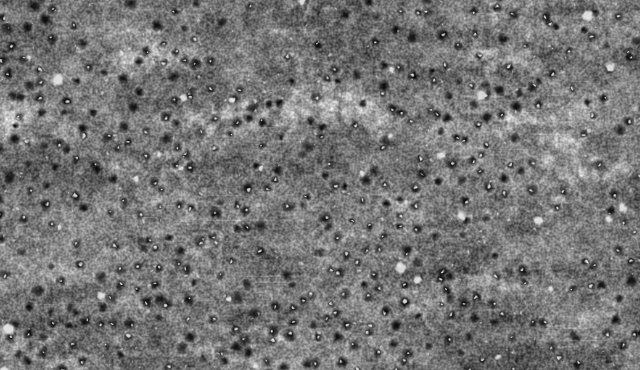
Write a Shadertoy shader that draws this texture.

```glsl
// A weathered grey mineral surface: cloudy, grainy stone dotted with dark pits
// that hold bright glints, plus pale crusts, round white flecks and scratches.
// Layers of gradient noise make the stone; jittered grids scatter the marks.

// Two pseudo-random values in 0..1 for an integer cell
vec2 hash2(vec2 cell) {
    const uint MULTIPLIER = 1664525u;
    uvec2 q = uvec2(ivec2(floor(cell)) + 9000) * MULTIPLIER + 1013904223u;
    q.x += q.y * MULTIPLIER;
    q.y += q.x * MULTIPLIER;
    q ^= q >> 16u;
    q.x += q.y * MULTIPLIER;
    q.y += q.x * MULTIPLIER;
    q ^= q >> 16u;
    return vec2(q & 65535u) / 65535.0;
}

float cornerSlope(vec2 cell, vec2 offset) {
    float angle = 6.2832 * hash2(cell).x;
    return dot(vec2(cos(angle), sin(angle)), offset);
}

float gradientNoise(vec2 p) {
    vec2 i = floor(p), f = p - i;
    vec2 u = f * f * f * (f * (f * 6.0 - 15.0) + 10.0);
    vec2 e = vec2(1.0, 0.0);
    return mix(mix(cornerSlope(i, f), cornerSlope(i + e, f - e), u.x),
               mix(cornerSlope(i + e.yx, f - e.yx), cornerSlope(i + 1.0, f - 1.0), u.x), u.y);
}

float fbm(vec2 p) {
    float sum = 0.0, weight = 1.0;
    for (int k = 0; k < 4; k++) {
        sum += weight * gradientNoise(p);
        p = mat2(1.6, 1.2, -1.2, 1.6) * p + 17.3;
        weight *= 0.5;
    }
    return sum;
}

// Same octaves without rotation, so stretched features stay horizontal
float bandedFbm(vec2 p) {
    float sum = 0.0, weight = 1.0;
    for (int k = 0; k < 4; k++) {
        sum += weight * gradientNoise(p);
        p = 2.03 * p + 11.7;
        weight *= 0.5;
    }
    return sum;
}

// Coverage of scattered round flecks; share is the part of cells that hold one
float flecks(vec2 p, float cellSize, float share, vec2 radii, float seed) {
    vec2 home = floor(p / cellSize);
    float pixel = 1.0 / iResolution.y, cover = 0.0;
    for (int y = -1; y <= 1; y++)
    for (int x = -1; x <= 1; x++) {
        vec2 cell = home + vec2(x, y);
        vec2 place = hash2(cell + seed), kind = hash2(cell + seed + 331.0);
        float radius = mix(radii.x, radii.y, kind.y * kind.y);
        float d = length(p - (cell + place) * cellSize) - radius;
        float soft = pixel + 0.2 * radius;
        cover = max(cover, step(kind.x, share) * (1.0 - smoothstep(-soft, soft, d)));
    }
    return cover;
}

// x: darkness of the pits, y: glints inside them, z: faint raised rims
vec3 pits(vec2 p) {
    const float CELL = 0.05;
    vec2 home = floor(p / CELL);
    float pixel = 1.0 / iResolution.y;
    vec3 result = vec3(0.0);
    for (int y = -1; y <= 1; y++)
    for (int x = -1; x <= 1; x++) {
        vec2 cell = home + vec2(x, y);
        vec2 place = hash2(cell), kind = hash2(cell + 517.0), look = hash2(cell + 1213.0);
        float density = 0.68 + 0.7 * gradientNoise(cell * 0.17 + 0.4);
        if (kind.x > density) continue;

        vec2 d = p - (cell + place) * CELL;
        float radius = mix(0.008, 0.0135, kind.y);
        float r = length(d) / radius;
        float strength = mix(0.45, 0.93, sqrt(look.x));
        result.x = max(result.x, strength * exp(-r * r * sqrt(r)));
        result.z = max(result.z, exp(-8.0 * (r - 1.6) * (r - 1.6)));

        vec2 shift = 0.7 * radius * (hash2(cell + 2017.0) - 0.5);
        float glintSize = mix(0.0015, 0.0042, look.y);
        float glint = 1.0 - smoothstep(-pixel, pixel, length(d - shift) - glintSize);
        result.y = max(result.y, glint * step(0.35, look.y));
    }
    return result;
}

void mainImage(out vec4 fragColor, in vec2 fragCoord) {
    vec2 p = fragCoord / iResolution.y;
    vec2 warp = vec2(gradientNoise(p * 75.0), gradientNoise(p * 75.0 + 40.5));
    vec2 rough = p + 0.006 * warp;

    // Stone: broad bands, mottling and fine grain
    float tone = 0.455;
    tone += 0.18 * bandedFbm(p * vec2(1.7, 5.0) + 3.1);
    tone += 0.17 * fbm(p * vec2(13.0, 17.0));
    tone += 0.17 * fbm(p * 55.0 + 8.0);
    tone += 0.22 * gradientNoise(p * 140.0);

    // Pale crusts with ragged borders
    float crust = bandedFbm(p * vec2(3.0, 6.5) + 21.0) + 0.6 * fbm(p * 30.0 + 5.0);
    tone += 0.22 * smoothstep(0.15, 0.75, crust);

    // Thin horizontal scratches
    float scratch = smoothstep(0.28, 0.5, gradientNoise(p * vec2(5.0, 120.0) + 60.0));
    tone += 0.12 * scratch * smoothstep(0.0, 0.4, gradientNoise(p * vec2(2.5, 6.0) + 9.0));

    // Pits, flecks and glints
    vec3 pit = pits(rough);
    tone += 0.05 * pit.z;
    tone *= 1.0 - pit.x;
    tone = mix(tone, 0.88, 0.75 * flecks(rough, 0.021, 0.1, vec2(0.0015, 0.004), 71.0));
    tone = mix(tone, 0.92, 0.9 * flecks(rough, 0.14, 0.33, vec2(0.006, 0.016), 907.0));
    tone = mix(tone, 0.93, 0.9 * pit.y);

    fragColor = vec4(vec3(clamp(tone, 0.03, 1.0)), 1.0);
}
```
